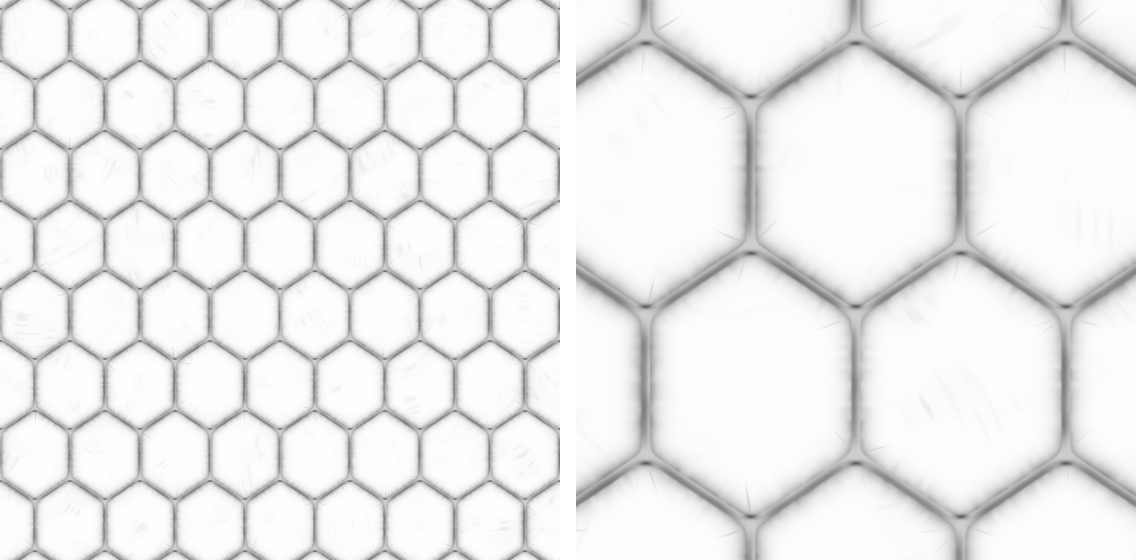
Left: the whole. Right: its middle third, enlarged.
This pattern is drawn by a WebGL 2 fragment shader. Its source:

```glsl
#version 300 es
precision highp float;
// Seamless white hexagon tiles with grey joints, soft shading and sketchy corner strokes.
uniform vec2 u_resolution;
out vec4 fragColor;

#define REPEATS 8.0        // cells across and rows up, even so the stagger wraps
#define BAR_WIDTH 0.021    // half width of a joint, in cells
#define CORNER_ROUND 0.013 // how far the joints flare where they meet
#define SHADE_DEPTH 0.35   // darkness of the shading beside a joint
#define SHADE_REACH 0.034  // falloff of that shading
#define STROKE_LENGTH 0.25 // longest corner stroke
#define STROKE_DEPTH 0.34  // darkness of the corner strokes
#define SMUDGE_DEPTH 0.055 // darkness of faint marks inside a tile

const vec2 SLANT_NORMAL = vec2(0.5547, 0.83205);
const vec2 SLANT_TANGENT = vec2(0.83205, -0.5547);
const float SLANT_REACH = 0.5547;
const float WHITE = 0.995;
const float BAR_DARK = 0.52;
const float BAR_LIGHT = 0.73;
const float JUNCTION_LIGHT = 0.81;

float hash(vec2 p) {
  return fract(sin(dot(p, vec2(127.1, 311.7))) * 43758.5453);
}

// Value noise that wraps after a whole number of lattice steps.
float noise(vec2 p, float period) {
  vec2 i = floor(p), f = fract(p);
  f = f * f * (3.0 - 2.0 * f);
  vec2 a = mod(i, period), b = mod(i + 1.0, period);
  return mix(mix(hash(a), hash(vec2(b.x, a.y)), f.x),
             mix(hash(vec2(a.x, b.y)), hash(b), f.x), f.y);
}

mat2 rotation(float angle) {
  float c = cos(angle), s = sin(angle);
  return mat2(c, s, -s, c);
}

// Below one inside a hexagon, above one outside.
float hexGauge(vec2 p) {
  p = abs(p);
  return max(p.x / 0.5, dot(p, SLANT_NORMAL) / SLANT_REACH);
}

// Position relative to the centre of the enclosing staggered hexagon.
vec2 hexLocal(vec2 p) {
  vec2 pitch = vec2(1.0, 2.0);
  vec2 a = mod(p - vec2(0.0, 0.5) + 0.5 * pitch, pitch) - 0.5 * pitch;
  vec2 b = mod(p - vec2(0.5, 1.5) + 0.5 * pitch, pitch) - 0.5 * pitch;
  return hexGauge(a) < hexGauge(b) ? a : b;
}

// Tapered, slightly bent strokes fanning inward from the six corners.
float cornerStrokes(vec2 local, vec2 id) {
  float ink = 0.0;
  for (int k = 0; k < 24; k++) {
    int corner = k / 4;
    float column = float(corner % 3 - 1);
    float up = corner < 3 ? 1.0 : -1.0;
    vec2 origin = vec2(0.5 * column, up * (2.0 - abs(column)) / 3.0);
    vec2 seed = id + vec2(float(k) * 3.7, float(k) * 1.3);
    float fan = (float(k % 4) - 1.5) * 0.43 + (hash(seed) - 0.5) * 0.35;
    vec2 along = rotation(fan) * normalize(-origin);
    vec2 r = local - origin;
    float reach = STROKE_LENGTH * mix(0.4, 1.0, hash(seed + 5.1));
    float t = dot(r, along) / reach;
    float bend = (hash(seed + 9.4) - 0.5) * 0.06;
    float across = dot(r, vec2(-along.y, along.x)) - bend * t * t;
    float taper = clamp(1.0 - t, 0.0, 1.0);
    float width = 0.003 + 0.012 * taper;
    float body = exp(-across * across / (width * width)) * taper;
    ink = max(ink, body * smoothstep(0.0, 0.25, t) * mix(0.4, 1.0, hash(seed + 2.6)));
  }
  return ink;
}

// Faint brushed marks in a direction chosen for each tile.
float smudges(vec2 local, vec2 id) {
  vec2 q = rotation(6.2832 * hash(id + 0.7)) * local;
  q.y += 0.25 * q.x * q.x;
  float streak = smoothstep(0.6, 0.95, noise(q * vec2(5.0, 26.0) + 64.0 + id * 7.0, 512.0));
  float patches = smoothstep(0.45, 0.85, noise(q * 4.5 + 90.0 + id * 5.0, 512.0));
  return (streak + 0.25) * patches * mix(0.3, 1.0, hash(id + 3.3));
}

void main() {
  vec2 p = gl_FragCoord.xy / u_resolution * REPEATS;
  float pixel = REPEATS / u_resolution.y;
  vec2 local = hexLocal(p);
  vec2 id = mod(floor(2.0 * (p - local) + 0.5), 2.0 * REPEATS);
  vec2 q = abs(local);

  // Distances to the joints, blended to round the corners.
  float upright = 0.5 - q.x;
  float slanted = SLANT_REACH - dot(q, SLANT_NORMAL);
  float mirrored = SLANT_REACH - dot(vec2(-q.x, q.y), SLANT_NORMAL);
  float edge = min(upright, slanted);
  vec3 falloff = exp(-(vec3(upright, slanted, mirrored) - edge) / CORNER_ROUND);
  float rounded = edge - CORNER_ROUND * log(dot(falloff, vec3(1.0)));

  // Position along the nearest joint and which side of it this is.
  bool isUpright = upright < slanted;
  float along = isUpright ? local.y / 0.333 : dot(q - vec2(0.25, 0.5), SLANT_TANGENT) / 0.3005;
  float side = isUpright ? sign(local.x) : sign(local.y);
  vec2 edgeSeed = id + (isUpright ? vec2(side, 0.0) : sign(local) * 3.0);
  float middle = 1.0 - smoothstep(0.5, 1.0, abs(along));

  // Soft shading with a ragged fringe.
  float fringe = noise(vec2(along * 11.0, edge * 14.0) + 64.0 + edgeSeed * 9.0, 512.0) - 0.5;
  float strength = 1.0 + middle * (0.5 * hash(edgeSeed + 4.2) - 0.25 + 0.5 * fringe);
  float shade = SHADE_DEPTH * strength * exp(-max(rounded - BAR_WIDTH, 0.0) / SHADE_REACH);
  float tone = WHITE - SMUDGE_DEPTH * smudges(local, id) * smoothstep(0.03, 0.15, edge);
  tone -= max(shade, STROKE_DEPTH * cornerStrokes(local, id));

  // Joint: dark along one side, paler toward the junctions.
  float corner = min(length(q - vec2(0.0, 0.6667)), length(q - vec2(0.5, 0.3333)));
  float bar = mix(BAR_LIGHT, BAR_DARK, smoothstep(-0.9, 0.5, side * edge / BAR_WIDTH));
  bar += 0.1 * (noise(p * 10.0, 10.0 * REPEATS) - 0.5);
  bar = mix(bar, JUNCTION_LIGHT, exp(-corner * corner / 0.009));
  float blur = max(pixel, 0.007);
  tone = mix(bar, tone, smoothstep(BAR_WIDTH - blur, BAR_WIDTH + blur, rounded));

  // Dark crease in the notch above and below each junction.
  vec2 notch = (q - vec2(0.0, 0.628)) / vec2(0.034, 0.013);
  tone -= 0.32 * exp(-dot(notch, notch));
  fragColor = vec4(vec3(clamp(tone, 0.0, 1.0)), 1.0);
}
```
